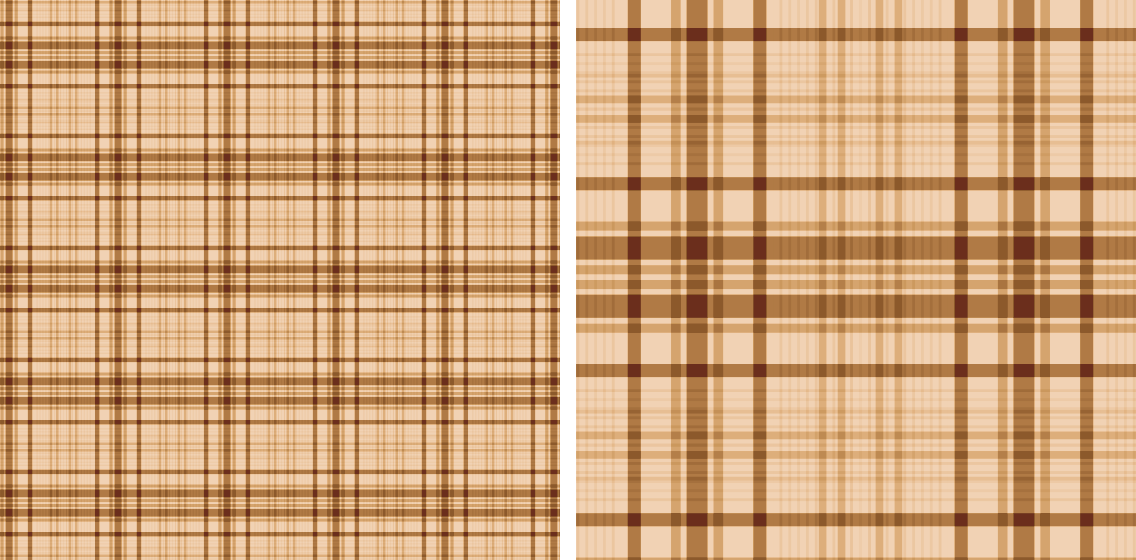
Left: the whole. Right: its middle third, enlarged.
Write a Shadertoy shader that draws this pattern.

```glsl
#define REPEATS vec2(5.14, 5.0)
#define CENTER vec2(0.0163, 0.1017)
#define BROWN 3.0
#define TAN 1.6
#define PALE 1.25
#define THREAD 0.55
#define THREAD_PITCH 0.027

float hash(float n) {
    return fract(sin(n * 127.1) * 43758.5453);
}

// Antialiased coverage of a stripe, in units of one repeat
float stripe(float x, float center, float halfWidth, float pixel) {
    return clamp((halfWidth - abs(x - center)) / pixel + 0.5, 0.0, 1.0);
}

// Faint threads of uneven strength in the open field
float threads(float x, float start, float pixel, float seed) {
    float cell = x / THREAD_PITCH;
    float line = stripe(fract(cell), 0.5, 0.16, pixel / THREAD_PITCH);
    float field = smoothstep(start, start + 0.02, x);
    return THREAD * line * field * (0.3 + 0.7 * hash(floor(cell) + seed));
}

// Dye strength of the vertical stripes; x is distance from the axis of symmetry
float warp(float x, float pixel) {
    float dye = BROWN * stripe(x, 0.0, 0.032, pixel);
    dye += TAN * stripe(x, 0.065, 0.0147, pixel);
    dye += BROWN * stripe(x, 0.192, 0.020, pixel);
    dye += PALE * stripe(x, 0.384, 0.0117, pixel);
    dye += PALE * stripe(x, 0.442, 0.0117, pixel);
    return max(dye, threads(x, 0.23, pixel, 3.0));
}

// Dye strength of the horizontal stripes
float weft(float y, float pixel) {
    float dye = TAN * stripe(y, 0.022, 0.0135, pixel);
    dye += BROWN * stripe(y, 0.0866, 0.0345, pixel);
    dye += TAN * stripe(y, 0.152, 0.0135, pixel);
    dye += BROWN * stripe(y, 0.278, 0.0195, pixel);
    dye += 0.7 * stripe(y, 0.400, 0.006, pixel);
    dye += PALE * stripe(y, 0.471, 0.0115, pixel);
    return max(dye, threads(y, 0.32, pixel, 11.0));
}

// Cream cloth darkening through tan and brown to maroon
vec3 dyeColor(float dye) {
    vec3 color = vec3(0.945, 0.825, 0.705);
    color = mix(color, vec3(0.89, 0.71, 0.52), clamp(dye, 0.0, 1.0));
    color = mix(color, vec3(0.80, 0.60, 0.37), clamp(dye - 1.0, 0.0, 1.0));
    color = mix(color, vec3(0.69, 0.48, 0.27), clamp(dye - 2.0, 0.0, 1.0));
    color = mix(color, vec3(0.55, 0.35, 0.17), clamp(dye - 3.0, 0.0, 1.0));
    return mix(color, vec3(0.42, 0.18, 0.11), clamp((dye - 4.6) / 1.4, 0.0, 1.0));
}

void mainImage(out vec4 fragColor, in vec2 fragCoord) {
    vec2 uv = fragCoord / iResolution.y;
    vec2 pixel = REPEATS / iResolution.y;

    // Each sett is mirrored about its center
    vec2 sett = abs(fract((uv - CENTER) * REPEATS + 0.5) - 0.5);

    float dye = warp(sett.x, pixel.x) + weft(sett.y, pixel.y);
    fragColor = vec4(dyeColor(dye), 1.0);
}
```
